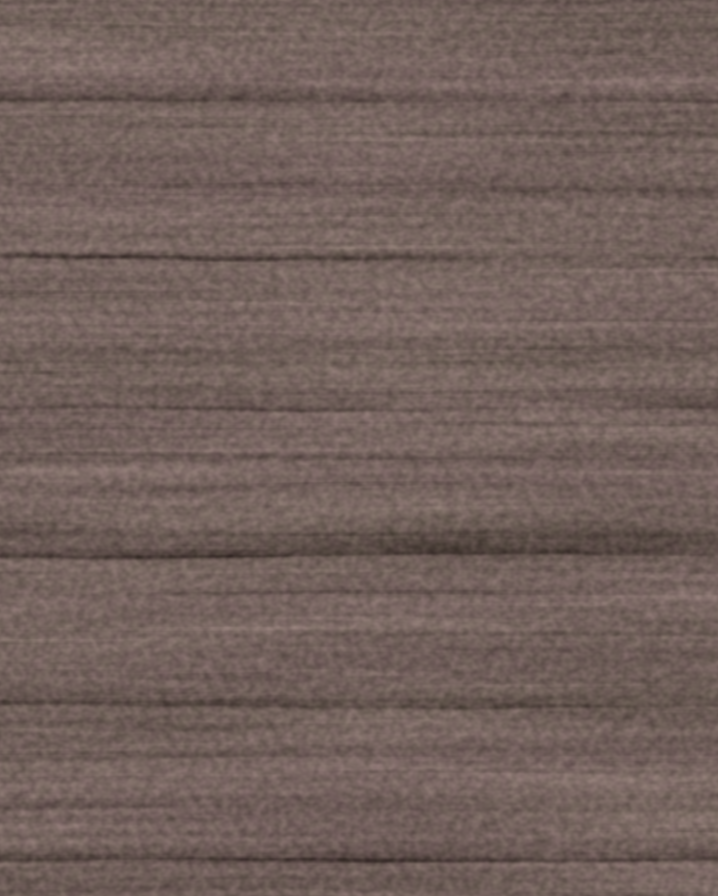
This texture is drawn by a Shadertoy shader. Its source:

```glsl
// Grey-brown wood veneer with horizontal grain. Stretched gradient noise makes
// the bands and fibres, rows of broken, wavering veins make the growth lines,
// and fine, nearly round noise adds the soft speckle.

const vec3 WOOD_COLOR = vec3(0.450, 0.382, 0.361);
const vec3 SHADE_AXIS = vec3(1.0, 0.90, 0.88);   // colour change per unit of tone
const vec3 ROSE_SHIFT = vec3(0.008, -0.007, 0.011);

vec2 hash2(vec2 p) {
    vec3 q = fract(p.xyx * vec3(0.1031, 0.1030, 0.0973));
    q += dot(q, q.yzx + 33.33);
    return fract((q.xx + q.yz) * q.zy);
}

float cornerSlope(vec2 cell, vec2 corner, vec2 local) {
    float angle = 6.28319 * hash2(cell + corner).x;
    return dot(vec2(cos(angle), sin(angle)), local - corner);
}

// Gradient noise, roughly -0.7 to 0.7
float gradientNoise(vec2 p) {
    vec2 cell = floor(p);
    vec2 f = p - cell;
    vec2 s = f * f * f * (f * (f * 6.0 - 15.0) + 10.0);
    float low = mix(cornerSlope(cell, vec2(0, 0), f), cornerSlope(cell, vec2(1, 0), f), s.x);
    float high = mix(cornerSlope(cell, vec2(0, 1), f), cornerSlope(cell, vec2(1, 1), f), s.x);
    return mix(low, high, s.y);
}

// Noise with its own frequency on each axis, shifted by a seed
float grain(vec2 p, vec2 frequency, float seed) {
    return gradientNoise(p * frequency + vec2(seed * 17.3, seed * 31.7) + 40.0);
}

vec2 rotate(vec2 p, float angle) {
    float c = cos(angle), s = sin(angle);
    return vec2(c * p.x - s * p.y, s * p.x + c * p.y);
}

// One vein: a thin dark core with a softer shadow above it
float veinProfile(float d, float core, float tail) {
    float line = d / core;
    float shadow = d / (d < 0.0 ? core : tail);
    return 0.45 * exp(-line * line) + 0.65 * exp(-shadow * shadow);
}

// Row of veins repeated up the canvas, each with its own wave, width and breaks
float veinRow(vec2 p, float spacing, float offset, float jitter, float maxTail, float seed) {
    float nearest = floor((p.y - offset) / spacing + 0.5);
    float shade = 0.0;
    for (int i = -1; i <= 1; i++) {
        float id = nearest + float(i);
        vec2 rnd = hash2(vec2(id + 50.0, seed));
        float center = offset + spacing * (id + jitter * (rnd.x - 0.5));
        float wave = 0.007 * grain(vec2(p.x, id), vec2(2.2, 5.37), seed)
                   + 0.002 * grain(vec2(p.x, id), vec2(11.0, 3.71), seed + 1.0);
        float breadth = pow(0.5 + 0.5 * cos((id - 2.0) * 1.6), 2.0);
        float tail = mix(0.006, maxTail, breadth);
        tail *= 1.0 + 0.8 * grain(vec2(p.x, id), vec2(3.0, 7.13), seed + 2.0);
        float strength = 0.85 + 1.0 * grain(vec2(p.x, id), vec2(3.5, 2.39), seed + 3.0)
                       + 0.5 * grain(vec2(p.x, id), vec2(14.0, 4.61), seed + 4.0);
        shade += clamp(strength, 0.1, 1.3) * veinProfile(p.y - center - wave, 0.0032, tail);
    }
    return shade;
}

// Sparse hairlines: only the peaks of very stretched noise remain
float hairlines(vec2 p, vec2 frequency, float seed) {
    return smoothstep(0.16, 0.50, grain(p, frequency, seed));
}

// Lengthwise bands and fibres, from broad to fine
float fibreTone(vec2 p) {
    return 0.045 * grain(p, vec2(0.8, 9.0), 1.0)
         + 0.050 * grain(p, vec2(1.2, 24.0), 9.0)
         + 0.055 * grain(p, vec2(1.6, 55.0), 2.0)
         + 0.050 * grain(p, vec2(3.5, 125.0), 3.0)
         - 0.045 * hairlines(p, vec2(2.2, 90.0), 10.0)
         + 0.030 * hairlines(p, vec2(3.0, 110.0), 11.0);
}

// Soft speckle; turned layers keep the noise lattice from showing as a weave
float speckleTone(vec2 p) {
    vec2 wide = p * vec2(0.85, 1.0);
    return 0.050 * grain(rotate(wide, 0.6), vec2(75.0), 4.0)
         + 0.080 * grain(rotate(wide, 1.1), vec2(130.0), 5.0)
         + 0.038 * grain(rotate(wide, 0.3), vec2(200.0), 6.0);
}

void mainImage(out vec4 fragColor, in vec2 fragCoord) {
    vec2 p = fragCoord / iResolution.y;

    // Gentle drift so that the fibres do not run dead straight
    vec2 q = p + vec2(0.0, 0.004 * grain(p, vec2(1.5, 4.0), 7.0));

    float mainVeins = veinRow(q, 0.168, 0.043, 0.06, 0.030, 8.0);
    float faintVeins = veinRow(q, 0.074, 0.020, 0.70, 0.009, 13.0);
    float tone = fibreTone(q) + speckleTone(p) - 0.120 * mainVeins - 0.042 * faintVeins;
    tone += 0.008;   // makes up for the shade of the veins

    // Bands and flecks lean towards rose or olive
    float hue = 0.7 * grain(q, vec2(1.4, 16.0), 20.0)
              + 1.2 * grain(rotate(p, 0.8), vec2(75.0), 21.0);

    vec3 color = WOOD_COLOR + SHADE_AXIS * tone + ROSE_SHIFT * hue;
    fragColor = vec4(clamp(color, 0.0, 1.0), 1.0);
}
```
